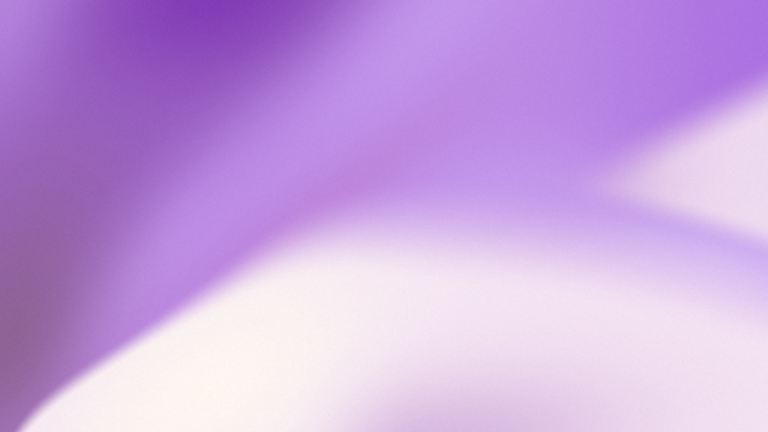
This background is drawn by a Shadertoy shader. Its source:

```glsl
#define VIOLET   vec3(0.735, 0.540, 0.895)
#define ORCHID   vec3(0.745, 0.515, 0.855)
#define LAVENDER vec3(0.770, 0.605, 0.930)
#define PURPLE   vec3(0.605, 0.385, 0.760)
#define DEEP     vec3(0.500, 0.220, 0.710)
#define MAUVE    vec3(0.560, 0.385, 0.580)
#define IRIS     vec3(0.675, 0.445, 0.880)
#define MIST     vec3(0.810, 0.690, 0.955)
#define PINK     vec3(0.955, 0.890, 0.950)
#define CREAM    vec3(0.990, 0.965, 0.945)
#define LILAC    vec3(0.830, 0.700, 0.865)
#define GRAIN    0.012

float hash(vec2 p) {
    vec3 q = fract(vec3(p.xyx) * 0.1031);
    q += dot(q, q.yzx + 33.33);
    return fract((q.x + q.y) * q.z);
}

// Soft rotated ellipse, one at its centre
float glow(vec2 p, vec2 centre, vec2 radii, float angle) {
    float c = cos(angle), s = sin(angle);
    vec2 d = p - centre;
    d = vec2(c * d.x + s * d.y, c * d.y - s * d.x) / radii;
    return exp(-dot(d, d));
}

float smoothMin(float a, float b, float k) {
    float h = max(k - abs(a - b), 0.0) / k;
    return min(a, b) - 0.25 * h * h * k;
}

// Violet folds running diagonally behind the pale shapes
vec3 folds(vec2 p) {
    float across = p.x - p.y;
    vec3 col = mix(PURPLE, VIOLET, smoothstep(-0.38, 0.06, across));
    col = mix(col, IRIS, smoothstep(1.15, 1.8, p.x) * smoothstep(0.4, 0.75, p.y));
    col = mix(col, LAVENDER, 0.8 * glow(p, vec2(1.0, 0.97), vec2(0.4, 0.13), 0.8));
    col = mix(col, LAVENDER, 0.6 * glow(p, vec2(1.1, 0.55), vec2(0.28, 0.11), 0.2));
    col = mix(col, LAVENDER, 0.4 * glow(p, vec2(0.38, 0.42), vec2(0.32, 0.08), 0.85));
    col = mix(col, ORCHID, 0.8 * glow(p, vec2(0.75, 0.53), vec2(0.42, 0.07), 0.62));
    col = mix(col, MAUVE, 0.95 * glow(p, vec2(0.02, 0.22), vec2(0.38, 0.19), 1.25));
    col = mix(col, LAVENDER, 0.65 * glow(p, vec2(0.02, 1.02), vec2(0.3, 0.16), 1.2));
    return mix(col, DEEP, 0.95 * glow(p, vec2(0.51, 1.04), vec2(0.3, 0.19), 0.4));
}

// Pale wedge opening toward the right edge
vec3 addWedge(vec3 col, vec2 p) {
    float x = p.x - 1.28;
    float upper = 0.55 + 0.5 * x;
    float lower = 0.545 - 0.16 * x - 0.18 * x * x;
    float mask = smoothstep(-0.07, 0.08, upper - p.y)
               * smoothstep(-0.025, 0.06, p.y - lower)
               * smoothstep(1.2, 1.58, p.x);
    col = mix(col, MIST, 0.9 * glow(p, vec2(1.72, 0.38), vec2(0.42, 0.12), -0.3));
    vec3 body = mix(PINK, LILAC, 0.55 * smoothstep(1.75, 1.35, p.x) + 0.1);
    return mix(col, body, 0.95 * mask);
}

// Bright rounded hill, crisp on the left and hazy on the right
vec3 addHill(vec3 col, vec2 p) {
    float slope = 0.097 + 0.644 * (p.x - 0.139) - 0.037 * exp((0.046 - p.x) / 0.05);
    float crown = 0.47 - 0.2 * pow(max(p.x - 0.9, 0.0), 2.0);
    float ridge = smoothMin(slope, crown, 0.1);
    float blur = mix(0.028, 0.135, smoothstep(0.25, 1.1, p.x));
    float mask = smoothstep(-blur, blur, ridge - p.y);
    vec3 body = mix(PINK, CREAM, glow(p, vec2(0.48, 0.1), vec2(0.48, 0.25), 0.6));
    float shade = glow(p, vec2(1.02, -0.04), vec2(0.42, 0.16), 0.15);
    body = mix(body, LILAC, 0.9 * shade * smoothstep(0.62, 0.95, p.x - 0.3 * p.y));
    return mix(col, body, mask);
}

void mainImage(out vec4 fragColor, in vec2 fragCoord) {
    // Height is one unit; width is fitted to 16:9
    vec2 p = fragCoord / iResolution.xy * vec2(16.0 / 9.0, 1.0);
    vec3 col = addHill(addWedge(folds(p), p), p);

    // Faint grain
    col += GRAIN * (hash(floor(p * 288.0)) - 0.5);
    fragColor = vec4(clamp(col, 0.0, 1.0), 1.0);
}
```
